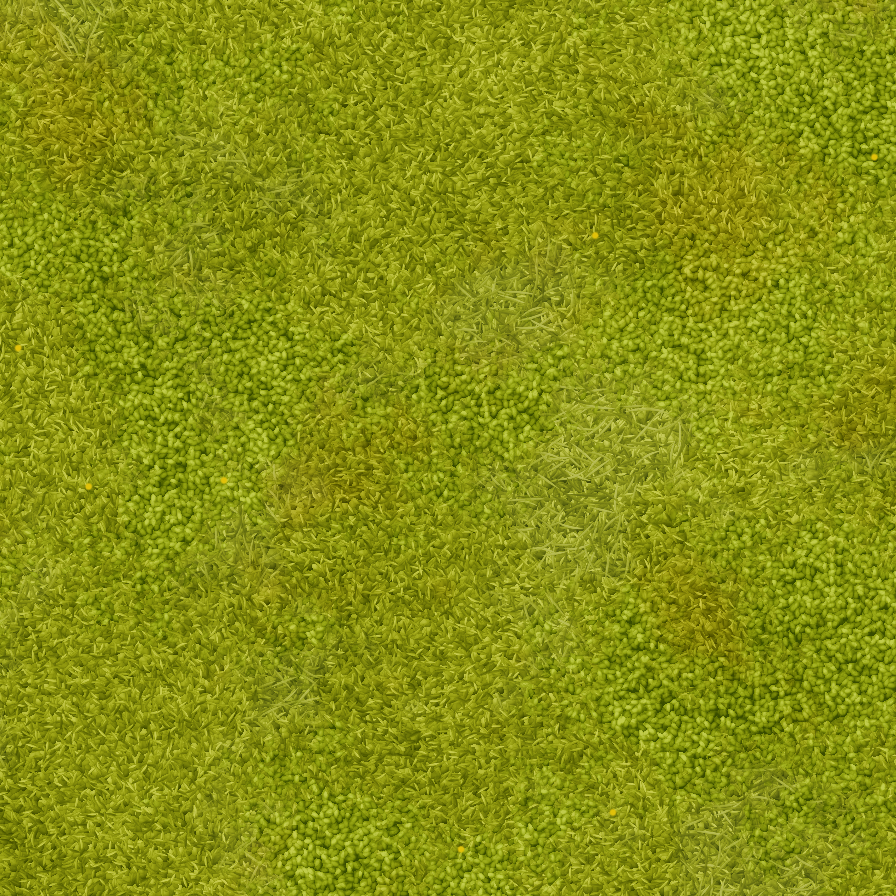
A WebGL 1 fragment shader for this texture:

```glsl
precision highp float;
// A sunlit meadow seen from above: short grass, clover patches and pale tufts.
uniform vec2 u_resolution;

vec2 hash2(vec2 p) {
  return fract(sin(vec2(dot(p, vec2(127.1, 311.7)), dot(p, vec2(269.5, 183.3)))) * 43758.55);
}

// Layered, warped sines for broad irregular patches, about -0.8 to 0.8.
float patches(vec2 p, float seed) {
  float sum = 0.0, amplitude = 0.45;
  p = p * 4.5 + seed;
  for (int i = 0; i < 6; i++) {
    p = mat2(0.74, 0.67, -0.67, 0.74) * p * 1.7 + seed;
    sum += amplitude * sin(p.x + 1.4 * sin(p.y * 0.6)) * cos(p.y + 1.2 * sin(p.x * 0.7));
    amplitude *= 0.75;
  }
  return sum;
}

// Lopsided cellular leaflets: x = tone, y = distance to the centre, z = random.
vec3 leaflets(vec2 p, float cells, float seed) {
  vec2 g = p * cells, cell = floor(g);
  vec3 nearest = vec3(0.0, 9.0, 0.0);
  for (int y = -1; y <= 1; y++) {
    for (int x = -1; x <= 1; x++) {
      vec2 id = cell + vec2(x, y);
      vec2 d = g - id - hash2(id + seed), trait = hash2(id + seed + 17.0);
      vec2 axis = vec2(cos(trait.y * 6.3), sin(trait.y * 6.3));
      float reach = length(vec2(dot(d, axis) * 0.75, dot(d, vec2(-axis.y, axis.x)) * 1.35));
      float lit = trait.x + 0.5 * dot(d, vec2(-0.5, 0.8));
      if (reach < nearest.y) nearest = vec3(lit, reach, fract(trait.y * 9.0));
    }
  }
  return nearest;
}

// Curved tapering blades: x = tone, y = coverage. Sizes are in cells.
vec2 blades(vec2 p, float cells, vec2 halfSize, float spread, float seed) {
  vec2 g = p * cells + hash2(vec2(seed)), cell = floor(g);
  float edge = 0.6 * cells / u_resolution.y;
  vec2 result = vec2(0.0);
  for (int y = -1; y <= 1; y++) {
    for (int x = -1; x <= 1; x++) {
      vec2 id = cell + vec2(x, y);
      vec2 root = hash2(id + seed * 13.0), trait = hash2(id + seed * 13.0 + 5.0);
      vec2 at = id / cells;
      float lean = 0.9 + 1.1 * sin(at.x * 11.0 + 2.0 * sin(at.y * 9.0));
      float angle = lean + (hash2(id + seed * 7.0 + 31.0).x - 0.5) * spread;
      vec2 along = vec2(cos(angle), sin(angle));
      vec2 d = g - id - root;
      vec2 q = vec2(dot(d, along), dot(d, vec2(-along.y, along.x)));
      q.y += (trait.x - 0.5) * 0.7 * q.x * q.x;
      float t = q.x / (halfSize.x * (0.6 + 0.4 * root.y));
      float width = halfSize.y * (1.0 - t * t);
      float cover = 1.0 - smoothstep(-edge, edge, abs(q.y) - width);
      float tone = trait.y + 0.15 * t + 0.2 * clamp(q.y / halfSize.y, -1.0, 1.0);
      result = mix(result, vec2(tone, 1.0), cover);
    }
  }
  return result;
}

// Olive shadow through yellow-green to straw-coloured highlight.
vec3 meadowColor(float tone) {
  vec3 color = mix(vec3(0.36, 0.40, 0.01), vec3(0.55, 0.58, 0.05), clamp(tone * 2.0, -0.6, 1.0));
  color = mix(color, vec3(0.63, 0.66, 0.10), clamp(tone * 4.0 - 2.0, 0.0, 1.0));
  return mix(color, vec3(0.73, 0.75, 0.24), clamp(tone * 4.0 - 3.0, 0.0, 1.5));
}

void main() {
  vec2 p = gl_FragCoord.xy / u_resolution.y;
  vec3 leaf = leaflets(p, 150.0, 41.0);
  // Single leaves stray across the clover border.
  float clover = smoothstep(0.0, 0.5, patches(p, 2.3) + 0.5 * (leaf.z - 0.5));
  float tuft = smoothstep(0.0, 0.6, patches(p, 8.1)) * (1.0 - clover);
  float light = patches(p, 5.6);

  // Short grass over a shaded floor.
  vec3 litter = leaflets(p, 160.0, 3.0);
  float tone = 0.2 + 0.85 * litter.x - 0.4 * litter.y;
  for (int i = 0; i < 3; i++) {
    vec2 blade = blades(p, 82.0, vec2(0.75, 0.125), 4.0, float(i) + 1.0);
    tone = mix(tone, 1.2 * blade.x - 0.05, blade.y * 0.92);
  }

  // Clover leaflets with dark gaps.
  float leafTone = 0.24 + 0.95 * leaf.x - 0.8 * smoothstep(0.2, 0.75, leaf.y);
  tone = mix(tone, leafTone + 0.1, clover * 0.8);

  // Long combed blades in the tufts.
  float pale = 0.0;
  for (int i = 0; i < 3; i++) {
    vec2 blade = blades(p, 40.0, vec2(0.95, 0.06), 1.8, float(i) + 11.0);
    float cover = blade.y * (0.06 + 0.84 * tuft);
    tone = mix(tone, 0.1 + 1.05 * blade.x, cover);
    pale = mix(pale, smoothstep(0.35, 0.75, blade.x), cover);
  }

  vec3 color = meadowColor(tone + 0.01 + 0.15 * light);
  color = mix(color, vec3(0.68, 0.70, 0.27), 0.6 * pale);
  color.b += 0.05 * tuft;
  color += vec3(-0.025, 0.005, -0.01) * clover;
  color += vec3(0.025, -0.015, -0.01) * smoothstep(0.1, 0.8, patches(p, 13.7));

  // A few tiny yellow flowers.
  vec2 g = p * 14.0, id = floor(g);
  float petal = length(g - id - 0.2 - 0.6 * hash2(id + 3.0));
  float bloom = step(0.97, hash2(id + 71.0).y) * (1.0 - smoothstep(0.03, 0.07, petal));
  color = mix(color, vec3(0.88, 0.76, 0.04), bloom);

  gl_FragColor = vec4(clamp(color, 0.0, 1.0), 1.0);
}
```
